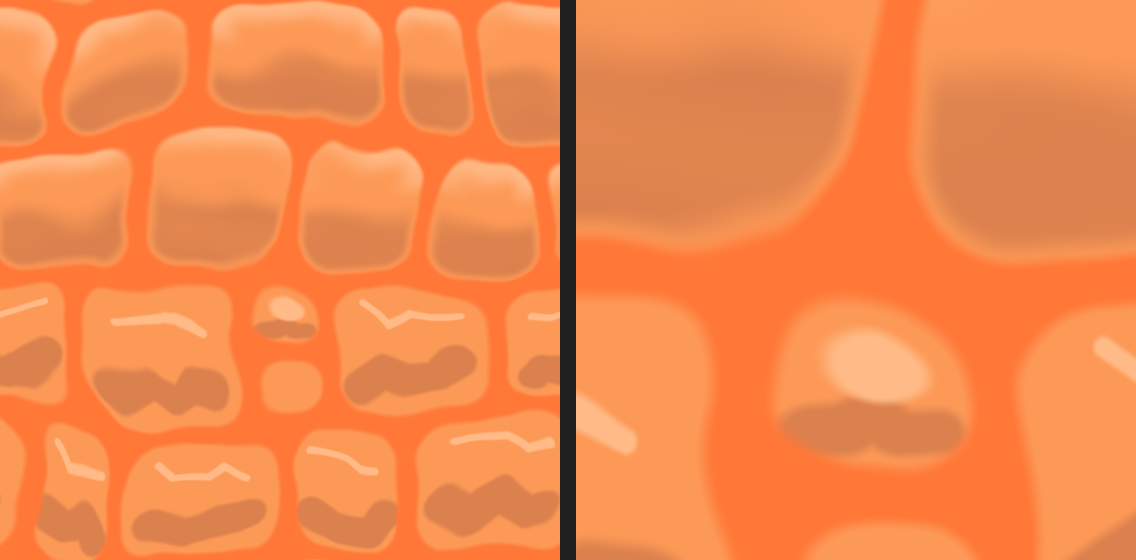
Left, the full canvas; right, a detail of the centre.
Give the GLSL for this texture, as a Shadertoy shader.

```glsl
// Tiling wall of irregular orange stones with painted shadows and highlights.

vec2 hash2(vec2 p) {
    p = vec2(dot(p, vec2(127.1, 311.7)), dot(p, vec2(269.5, 183.3)));
    return fract(sin(p) * 43758.5);
}

float corner(vec2 cell, vec2 offset, vec2 f, vec2 period) {
    vec2 gradient = hash2(mod(cell + offset, period) + period * 3.1) * 2.0 - 1.0;
    return dot(gradient, f - offset);
}

// Gradient noise over the unit square, wrapping after a whole number of cells
float noise(vec2 uv, vec2 period) {
    vec2 p = uv * period, cell = floor(p), f = p - cell;
    vec2 u = f * f * f * (f * (f * 6.0 - 15.0) + 10.0);
    float low = mix(corner(cell, vec2(0), f, period), corner(cell, vec2(1, 0), f, period), u.x);
    float high = mix(corner(cell, vec2(0, 1), f, period), corner(cell, vec2(1), f, period), u.x);
    return mix(low, high, u.y);
}

float roundedBox(vec2 p, vec2 halfSize, float radius) {
    vec2 d = abs(p) - halfSize + radius;
    return length(max(d, 0.0)) + min(max(d.x, d.y), 0.0) - radius;
}

float segment(vec2 p, vec2 a, vec2 b) {
    vec2 ap = p - a, ab = b - a;
    return length(ap - ab * clamp(dot(ap, ab) / dot(ab, ab), 0.0, 1.0));
}

// Distance to a crooked brush stroke running across a stone
float stroke(vec2 p, vec2 halfSize, float level, vec2 seed) {
    float d = 1.0;
    vec2 previous = vec2(0);
    for (int i = 0; i < 5; i++) {
        vec2 jitter = hash2(seed + float(i) * 7.3) - 0.5;
        vec2 point = halfSize * vec2(float(i) * 0.33 - 0.66 + jitter.x * 0.22, level + jitter.y * 0.42);
        if (i > 0) d = min(d, segment(p, previous, point));
        previous = point;
    }
    return d;
}

// Uneven joint between two neighbouring stones of a row
float joint(float column, float row) {
    return (column + 0.6 * (hash2(vec2(mod(column, 4.0), row) + 2.7).x - 0.5)) / 4.0;
}

void mainImage(out vec4 fragColor, in vec2 fragCoord) {
    vec2 uv = fragCoord / iResolution.xy;
    vec3 mortar = vec3(1.0, 0.47, 0.22);
    vec3 stone = vec3(0.99, 0.60, 0.34);
    vec3 shadow = vec3(0.86, 0.505, 0.305);
    vec3 light = vec3(1.0, 0.73, 0.53);

    // Bend the courses so that the stones slant and bulge
    vec2 pos = uv;
    pos += vec2(0.07, 0.10) * vec2(noise(uv, vec2(3)), noise(uv, vec2(3, 2)));
    pos += 0.024 * vec2(noise(uv, vec2(7)), noise(uv, vec2(8)));
    pos += 0.006 * vec2(noise(uv, vec2(17)), noise(uv, vec2(19)));

    // Find the stone within its staggered course
    float row = mod(floor(pos.y * 4.0), 4.0);
    pos.x += row * 0.37;
    float column = floor(pos.x * 4.0);
    if (pos.x < joint(column, row)) column -= 1.0;
    else if (pos.x >= joint(column + 1.0, row)) column += 1.0;
    float left = joint(column, row), right = joint(column + 1.0, row);
    vec2 p = vec2(pos.x - 0.5 * (left + right), (fract(pos.y * 4.0) - 0.5) / 4.0);
    vec2 halfSize = vec2(0.5 * (right - left), 0.125);
    vec2 id = vec2(mod(column, 4.0), row);

    // Break narrow stones into two pebbles
    bool pebble = halfSize.x < 0.085;
    if (pebble) {
        float cut = 0.07 * (hash2(id + 5.1).y - 0.5);
        float side = p.y > cut ? 1.0 : -1.0;
        p.y -= 0.5 * (cut + side * 0.125);
        halfSize.y = 0.5 * (0.125 - side * cut);
        id += side * 0.31;
    }
    vec2 pick = hash2(id + 9.4);

    float wobble = noise(uv, vec2(9));
    halfSize -= 0.016;
    float d = roundedBox(p, halfSize, min(0.055, 0.9 * min(halfSize.x, halfSize.y)));
    d += 0.010 * wobble;

    vec3 color = stone;
    float thickness = min(0.030, 0.30 * halfSize.y) * (1.0 + 0.4 * wobble);
    float darkStroke = stroke(p, halfSize, -0.42, id + 3.0) - thickness;
    if (pebble) {
        // Small stones: plain, dabbed with shadow or dabbed with light
        if (pick.x < 0.45)
            color = mix(color, shadow, smoothstep(0.005, -0.005, darkStroke));
        if (pick.y < 0.45) {
            float dab = length((p / halfSize - vec2(0.0, 0.3)) / vec2(0.62, 0.45)) - 1.0 + 0.5 * wobble;
            color = mix(color, light, smoothstep(0.15, -0.2, dab));
        }
    } else if (row > 1.5) {
        // Upper courses: soft brushed shading
        float streak = noise(uv, vec2(5, 13));
        float height = p.y / halfSize.y + 0.5 * streak + 0.6 * noise(uv, vec2(6));
        float shade = smoothstep(0.25, -0.4, height) * smoothstep(0.002, -0.020, d);
        float rim = smoothstep(0.35, 0.95, height) * smoothstep(-0.06, -0.008, d);
        color = mix(color, shadow, shade * (0.95 + 0.3 * streak));
        color = mix(color, light, 0.9 * rim);
    } else {
        // Lower courses: flat fill, thick shadow stroke, thin light line
        color = mix(color, shadow, smoothstep(0.005, -0.005, darkStroke));
        float lightLine = stroke(p, halfSize, 0.55, id + 6.0) - 0.0068;
        color = mix(color, light, smoothstep(0.0025, -0.0025, lightLine));
    }

    fragColor = vec4(mix(mortar, color, smoothstep(0.006, -0.006, d)), 1.0);
}
```
